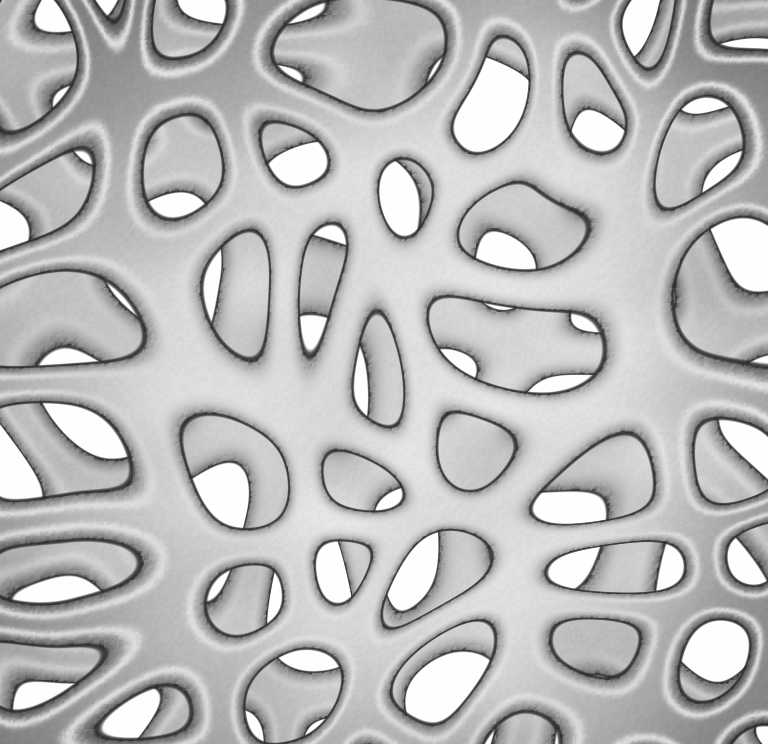
Give the GLSL for this pattern, as a Shadertoy shader.

```glsl
// Porous grey lattice: a smooth rounded web of struts over a second, deeper web on white.

const vec3 BACKGROUND = vec3(0.995);
const float RIM_INK = 0.17;

float hash(vec2 p) {
    return fract(sin(dot(p, vec2(127.1, 311.7))) * 43758.5);
}

vec2 hash2(vec2 p) {
    return vec2(hash(p), hash(p + 41.3));
}

float noise(vec2 p) {
    vec2 i = floor(p), f = fract(p);
    f = f * f * (3.0 - 2.0 * f);
    return mix(mix(hash(i), hash(i + vec2(1, 0)), f.x),
               mix(hash(i + vec2(0, 1)), hash(i + vec2(1, 1)), f.x), f.y);
}

// Bends the plane so that cells vary in size and direction
vec2 warp(vec2 p, float amount, float seed) {
    vec2 q = p * 3.2 + seed;
    return p + amount * (vec2(noise(q), noise(q + 17.7)) - 0.5);
}

vec2 cellPoint(vec2 cell, float seed) {
    return cell + 0.5 + 0.84 * (hash2(cell + seed) - 0.5);
}

// Rounded distance to the border of the nearest Voronoi cell
float cellBorder(vec2 p, float seed, float sharpness) {
    vec2 home = floor(p), nearestCell = home, nearest = vec2(0.0);
    float best = 1e5;
    for (int y = -1; y <= 1; y++)
    for (int x = -1; x <= 1; x++) {
        vec2 cell = home + vec2(x, y);
        vec2 r = cellPoint(cell, seed) - p;
        if (dot(r, r) < best) {
            best = dot(r, r);
            nearest = r;
            nearestCell = cell;
        }
    }
    // Soft minimum over all bisectors rounds the corners
    float sum = 0.0;
    for (int y = -2; y <= 2; y++)
    for (int x = -2; x <= 2; x++) {
        if (x == 0 && y == 0) continue;
        vec2 r = cellPoint(nearestCell + vec2(x, y), seed) - p;
        float d = dot(0.5 * (nearest + r), normalize(r - nearest));
        sum += exp(-sharpness * d);
    }
    return -log(sum) / sharpness;
}

// Random value per small mesh triangle, from -0.5 to 0.5
float facet(vec2 p, float density) {
    vec2 g = p * density, f = fract(g);
    return hash(floor(g) + 0.37 * step(f.x, f.y)) - 0.5;
}

// Grey of a strut; t runs from 0 on its axis to 1 at its rim
float strutShade(float t, float base, float outer, float grain) {
    t = clamp(t + 0.16 * grain * t, 0.0, 1.0);
    float facing = sqrt(1.0 - pow(t, 2.6));
    float lip = exp(-pow((t - 0.42) / 0.2, 2.0));
    float light = base * (1.0 - 0.44 * outer * (1.0 - 0.8 * lip));
    light += 0.1 * outer * lip + 0.025 * grain;
    return light * mix(0.32, 1.0, facing);
}

// Lays one web over a colour, with a thin dark line along each hole
vec3 layWeb(vec3 under, float d, float halfWidth, float shade, float pixel, float lineWidth) {
    float solid = 1.0 - smoothstep(-pixel, pixel, d - halfWidth);
    float line = 1.0 - smoothstep(lineWidth - pixel, lineWidth + pixel, abs(d - halfWidth));
    vec3 color = mix(under, vec3(shade), solid);
    return mix(color, vec3(RIM_INK), 0.8 * line);
}

void mainImage(out vec4 fragColor, in vec2 fragCoord) {
    vec2 p = fragCoord / iResolution.y;
    float pixel = 0.8 / iResolution.y;
    float aspect = iResolution.x / iResolution.y;
    float grain = facet(p, 150.0);

    // Light falls off away from the middle, more so on the left
    float radius = length(p - vec2(0.54 * aspect, 0.49));
    float outer = smoothstep(0.24, 0.74, radius + 0.16 * (noise(p * 4.0) - 0.5));
    float mottle = noise(p * vec2(9.0, 13.0)) - 0.5;

    // Deep web
    float backScale = 4.9, backWidth = 0.15;
    float back = cellBorder(warp(p, 0.15, 8.0) * backScale + 3.4, 23.0, 10.0);
    float backTone = 0.81 + 0.12 * mottle;
    float backShade = strutShade(back / backWidth, backTone, 0.45 * outer, grain);
    vec3 color = layWeb(BACKGROUND, back, backWidth, backShade, pixel * backScale, 0.005);

    // Near web
    float frontScale = 5.9, frontWidth = 0.135;
    float front = cellBorder(warp(p, 0.17, 2.0) * frontScale, 5.0, 9.0);
    float frontTone = 0.87 + 0.06 * mottle;
    float frontShade = strutShade(front / frontWidth, frontTone, outer, grain);
    color = layWeb(color, front, frontWidth, frontShade, pixel * frontScale, 0.009);

    fragColor = vec4(clamp(color, 0.0, 1.0), 1.0);
}
```
